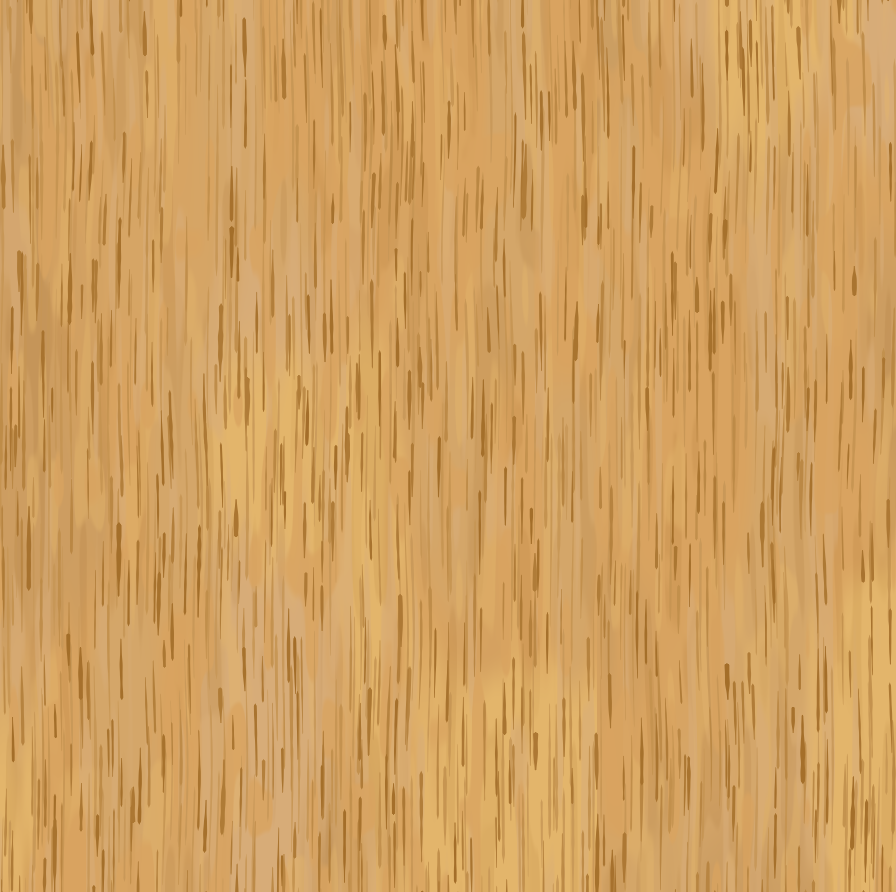
Reproduce this texture procedurally as a WebGL 1 fragment shader.

```glsl
precision highp float;
// Pale bamboo wood: soft tan, honey and yellow areas carry sharp slivers of tone,
// crossed by many thin vertical grain strokes. Strokes live in jittered cells,
// one per cell, with random length, lean and taper.

uniform vec2 u_resolution;

const vec3 TAN = vec3(0.83, 0.65, 0.41);
const vec3 HONEY = vec3(0.85, 0.64, 0.375);
const vec3 YELLOW = vec3(0.89, 0.71, 0.42);
const vec3 PALE = vec3(0.845, 0.675, 0.47);
const vec3 SHADE = vec3(0.79, 0.61, 0.38);
const vec3 BROWN = vec3(0.77, 0.575, 0.31);
const vec3 DARK = vec3(0.64, 0.43, 0.16);

float hash(vec2 p) {
  vec3 q = fract(p.xyx * 0.1031);
  q += dot(q, q.yzx + 33.33);
  return fract((q.x + q.y) * q.z);
}

float noise(vec2 p) {
  vec2 i = floor(p);
  vec2 f = fract(p);
  f = f * f * (3.0 - 2.0 * f);
  float low = mix(hash(i), hash(i + vec2(1.0, 0.0)), f.x);
  float high = mix(hash(i + vec2(0.0, 1.0)), hash(i + vec2(1.0, 1.0)), f.x);
  return mix(low, high, f.y);
}

// Broad tone areas, smooth and stretched along the grain.
vec3 woodTone(vec2 p, float seed) {
  vec2 q = p + seed;
  float fibre = 0.16 * (noise(q * vec2(75.0, 7.0)) - 0.5);
  float warm = noise(q * vec2(7.0, 2.6) + 3.0) + fibre;
  float dull = noise(q * vec2(6.0, 2.8) + 41.0) + fibre;
  float pale = noise(q * vec2(5.0, 2.2) + 83.0) + fibre;
  vec3 tone = mix(TAN, HONEY, smoothstep(0.35, 0.65, noise(q * vec2(16.0, 4.0) + 17.0)));
  tone = mix(tone, PALE, smoothstep(0.55, 0.75, pale));
  tone = mix(tone, SHADE, 0.8 * smoothstep(0.6, 0.85, dull));
  return mix(tone, YELLOW, smoothstep(0.52, 0.72, warm));
}

// Sharp-edged irregular slivers: a stretched noise cut at a threshold.
float slivers(vec2 p, vec2 scale, float cut, float seed) {
  float n = noise(p * scale + seed);
  float soft = 0.6 * scale.x / u_resolution.x;
  return smoothstep(cut - soft, cut + soft, n);
}

// One stroke per cell. Returns coverage in x and a random tone in y.
vec2 strokes(vec2 p, vec2 cells, float density, float halfWidth, float seed) {
  vec2 q = p * cells;
  float column = floor(q.x);
  q.y += 9.0 * hash(vec2(column, seed));
  vec2 id = vec2(column, floor(q.y));
  vec2 f = fract(q);
  vec2 key = id + seed * 7.0;

  float cluster = noise(id * vec2(0.17, 0.55) + seed);
  float present = step(hash(key + 11.0), density * (0.45 + 1.1 * cluster));

  // Ends, with a blunt root and a longer tapering tip.
  float start = 0.35 * hash(key + 23.0);
  float stop = 1.0 - 0.4 * hash(key + 37.0);
  float along = clamp((f.y - start) / (stop - start), 0.0, 1.0);
  float flip = step(0.5, hash(key + 53.0));
  along = mix(along, 1.0 - along, flip);
  float taper = smoothstep(0.0, 0.06, along) * (1.0 - smoothstep(0.5, 1.0, along) * 0.65);
  taper *= smoothstep(0.0, 0.03, 1.0 - along);

  float lean = 0.16 * (hash(key + 67.0) - 0.5) * (f.y - 0.5);
  float centre = mix(0.32, 0.68, hash(key + 79.0)) + lean;
  float ragged = 0.75 + 0.5 * noise(vec2(column * 3.7, p.y * 90.0));
  float width = halfWidth * mix(0.65, 1.4, hash(key + 97.0)) * ragged * taper;

  float distanceX = abs(f.x - centre) / cells.x;
  float coverage = clamp((width - distanceX) * u_resolution.x + 0.5, 0.0, 1.0);
  return vec2(coverage * present * smoothstep(0.0, 0.15, taper), hash(key + 113.0));
}

void main() {
  vec2 p = gl_FragCoord.xy / u_resolution;

  // Faint board seam two thirds across; each board has its own tone field.
  float board = floor(p.x * 1.5);
  vec3 color = woodTone(p, 5.3 + board * 13.7);

  // Gentle bending of the fibres.
  vec2 g = p;
  g.x += 0.006 * (noise(p * vec2(9.0, 7.0) + 29.0) - 0.5);

  // Flat slivers of neighbouring wood tones.
  color = mix(color, color * vec3(0.965, 0.95, 0.92), slivers(g, vec2(95.0, 8.0), 0.66, 7.0));
  color = mix(color, mix(color, YELLOW, 0.45), slivers(g, vec2(80.0, 9.0), 0.72, 61.0));
  color = mix(color, mix(color, PALE, 0.6), slivers(g, vec2(110.0, 7.0), 0.7, 131.0));
  color = mix(color, mix(color, HONEY, 0.8), slivers(g, vec2(60.0, 11.0), 0.74, 211.0));

  // Long faint grain, then short crisp dark grain.
  vec2 faint = strokes(g, vec2(118.0, 4.0), 0.62, 0.0012, 3.0);
  color = mix(color, mix(BROWN, SHADE, 0.5 * faint.y), 0.85 * faint.x);
  vec2 middle = strokes(g, vec2(93.0, 6.5), 0.5, 0.0013, 19.0);
  color = mix(color, mix(BROWN, DARK, 0.55 * middle.y), 0.9 * middle.x);
  vec2 fine = strokes(g, vec2(107.0, 8.5), 0.34, 0.0013, 43.0);
  color = mix(color, mix(BROWN, DARK, 0.5 + 0.5 * fine.y), fine.x);
  vec2 bold = strokes(g, vec2(71.0, 10.0), 0.2, 0.0018, 71.0);
  color = mix(color, mix(BROWN, DARK, 0.6 + 0.4 * bold.y), bold.x);

  gl_FragColor = vec4(color, 1.0);
}
```
